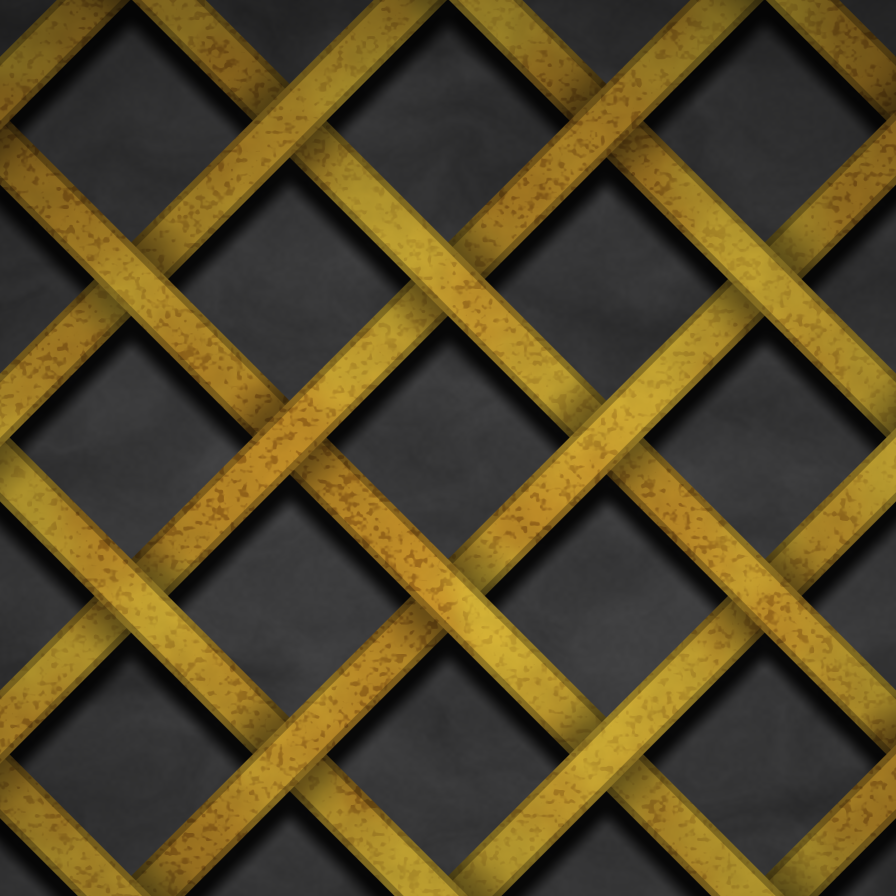
A Shadertoy shader for this pattern:

```glsl
// Diagonal lattice of woven golden bars over dark, cloudy stone.
// Rotated grid coordinates place the crossings; a checker parity picks the
// upper bar, and fractal noise adds grain, tarnish and stone mottling.

float hash(vec2 p) {
    vec3 h = fract(vec3(p.xyx) * 0.1031);
    h += dot(h, h.yzx + 33.33);
    return fract((h.x + h.y) * h.z);
}

float noise(vec2 p) {
    vec2 i = floor(p), f = fract(p);
    f = f * f * (3.0 - 2.0 * f);
    return mix(mix(hash(i), hash(i + vec2(1, 0)), f.x),
               mix(hash(i + vec2(0, 1)), hash(i + vec2(1, 1)), f.x), f.y);
}

float fbm(vec2 p) {
    float sum = 0.0, amp = 0.5;
    for (int i = 0; i < 5; i++) {
        sum += amp * noise(p);
        p = mat2(1.6, 1.2, -1.2, 1.6) * p + 17.3;
        amp *= 0.5;
    }
    return sum;
}

const float HALF_WIDTH = 0.116;   // in lattice cells

vec3 stoneColor(vec2 uv) {
    vec2 warp = vec2(fbm(uv * 6.0), fbm(uv * 6.0 + 40.0));
    float cloud = fbm(uv * vec2(9.0, 15.0) + warp * 2.5);
    float grain = noise(uv * 190.0) - 0.5;
    return vec3(0.208, 0.208, 0.211) * (0.72 + 0.58 * cloud + 0.05 * grain);
}

vec3 goldColor(vec2 uv) {
    float tarnish = smoothstep(0.25, 0.7, fbm(uv * 7.0 + 9.0));
    vec3 gold = mix(vec3(0.75, 0.63, 0.19), vec3(0.68, 0.50, 0.14), tarnish);
    float specks = noise(uv * vec2(150.0, 190.0)) * 0.65 + noise(uv * 290.0) * 0.35;
    float pits = smoothstep(0.52, 0.78, specks) * (0.4 + 0.6 * tarnish);
    gold *= 0.97 + 0.1 * (fbm(uv * 45.0) - 0.5);
    return mix(gold, gold * vec3(0.80, 0.73, 0.65), pits);
}

// across: distance from the bar axis; along: distance from the crossing
vec3 shadeBar(vec3 gold, float across, float along, bool isOver, float aa) {
    float bevel = smoothstep(-aa, aa, across - HALF_WIDTH + 0.029);
    vec3 col = gold * mix(1.0, 0.72, bevel);
    float arch = cos(3.14159 * along);
    float dip = 1.0 - smoothstep(0.08, 0.34, along);
    return col * (isOver ? 1.0 + 0.06 * arch : (1.0 - 0.06 * arch) * (1.0 - 0.42 * dip));
}

void mainImage(out vec4 fragColor, in vec2 fragCoord) {
    vec2 uv = fragCoord / iResolution.xy;
    float aa = 3.0 / iResolution.y;

    // Lattice space: bars run along the integer lines of both axes
    vec2 d = uv - vec2(0.5, 0.6885);
    vec2 q = vec2(d.x + d.y, d.y - d.x) * 2.8284;
    vec2 cell = round(q);
    vec2 w = abs(q - cell);
    bool fallingOver = mod(cell.x + cell.y, 2.0) < 0.5;

    // Stone with the soft shadow cast straight down
    vec2 s = q + 0.077;
    s = abs(s - round(s));
    vec2 lit = smoothstep(HALF_WIDTH - 0.045, HALF_WIDTH + 0.05, s);
    vec3 col = stoneColor(uv) * mix(0.13, 1.0, lit.x * lit.y);

    // Lower bar first, then the upper one
    vec3 gold = goldColor(uv);
    vec2 over = fallingOver ? w : w.yx;
    vec2 cover = 1.0 - smoothstep(-aa, aa, over - HALF_WIDTH);
    col = mix(col, shadeBar(gold, over.y, over.x, false, aa), cover.y);
    col = mix(col, shadeBar(gold, over.x, over.y, true, aa), cover.x);

    // Broad light, strongest below the middle
    vec2 v = uv - vec2(0.52, 0.4);
    col *= 1.09 - dot(v * v, vec2(0.6, 0.95));
    fragColor = vec4(col, 1.0);
}
```
